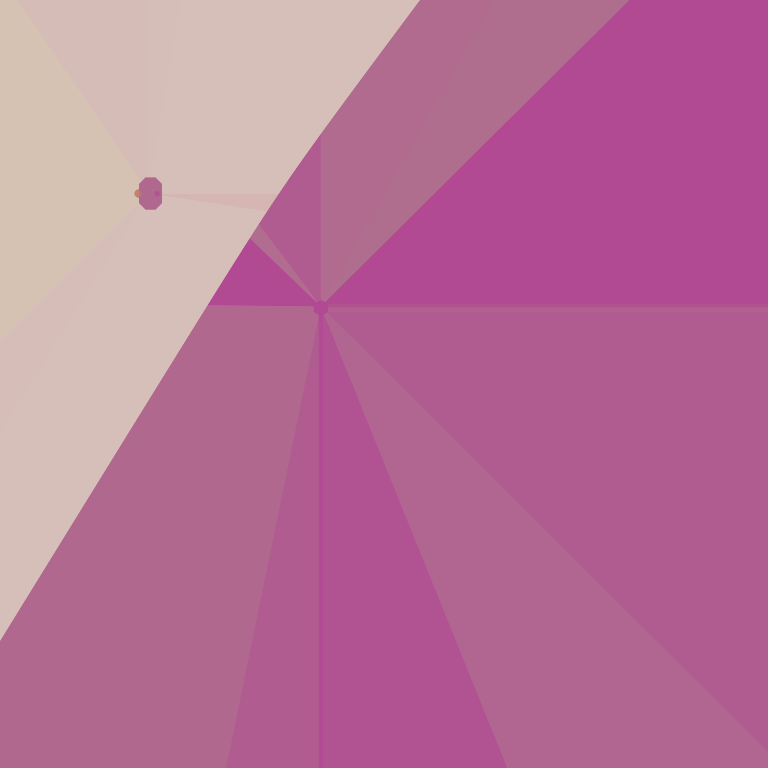
This background is drawn by a Shadertoy shader. Its source:

```glsl
// Two fans of flat colour wedges, plum and cream, meeting along a bent edge.
// Each fan reads a tint from the angle around its hub; a soft hyperbola
// separates the fans, and small shapes and thin rays finish the hubs.

#define PLUM_HUB  vec2(0.4177, 0.6010)
#define CREAM_HUB vec2(0.1940, 0.7480)
#define MAGENTA   vec3(0.698, 0.286, 0.576)
#define MAUVE     vec3(0.690, 0.430, 0.560)
#define CREAM     vec3(0.840, 0.750, 0.722)
#define SAND      vec3(0.840, 0.763, 0.700)
#define BLUSH     vec3(0.835, 0.712, 0.703)
#define OCHRE     vec3(0.760, 0.510, 0.430)
#define RAY_WIDTH 0.0028

// Wedges as (start angle in degrees, tint), counterclockwise from the right.
const vec2 PLUM_WEDGES[11] = vec2[11](
    vec2(0.0, 0.0), vec2(44.8, 1.0), vec2(60.5, 0.93), vec2(90.0, 0.52),
    vec2(127.0, 0.97), vec2(136.2, 0.0), vec2(179.3, 0.85), vec2(258.4, 0.53),
    vec2(270.0, 0.26), vec2(292.0, 0.80), vec2(315.1, 0.51));
const vec2 CREAM_WEDGES[7] = vec2[7](
    vec2(0.0, 0.0), vec2(80.6, -0.12), vec2(90.0, -0.35), vec2(124.2, 0.85),
    vec2(225.0, -0.2), vec2(238.0, 0.0), vec2(351.4, -1.0));

// Coverage of the region where d is negative, softened over one pixel.
float cover(float d, float px) {
    return 1.0 - smoothstep(-0.5 * px, 0.5 * px, d);
}

// Angle in degrees within 0..360.
float angleOf(vec2 p) {
    return mod(degrees(atan(p.y, p.x)), 360.0);
}

// Moves the tint to that of a wedge once the angle has passed its start.
float enterWedge(float tint, vec2 wedge, float angle, float radius, float px) {
    float arc = radians(angle - wedge.x) * radius;
    return mix(tint, wedge.y, cover(-arc, px));
}

// Box with cut corners.
float bevelBox(vec2 p, vec2 halfSize, float cut) {
    vec2 q = abs(p) - halfSize;
    return max(max(q.x, q.y), (q.x + q.y + cut) * 0.7071);
}

float hexagon(vec2 p, float r) {
    p = abs(p);
    return max(p.x, dot(p, vec2(0.5, 0.866))) - r;
}

vec3 plumFan(vec2 p, float px) {
    float angle = angleOf(p), radius = length(p), tint = 0.0;
    for (int i = 0; i < 11; i++)
        tint = enterWedge(tint, PLUM_WEDGES[i], angle, radius, px);
    vec3 color = mix(MAGENTA, MAUVE, tint);

    // Faint layered band to the right.
    float right = cover(-p.x, px);
    vec3 band = mix(MAGENTA, MAUVE, 0.35) * 0.98;
    color = mix(color, mix(MAGENTA, MAUVE, 0.62),
                right * cover(abs(p.y + 0.003) - 0.0045, px));
    color = mix(color, band, right * cover(abs(p.y - 0.001) - 0.0022, px));

    // Thin ray straight down, then the hub itself.
    float ray = max(abs(p.x) - RAY_WIDTH, p.y);
    color = mix(color, mix(MAGENTA, MAUVE, 0.05), cover(ray, px));
    return mix(color, MAGENTA, cover(hexagon(p + vec2(0.0, 0.002), 0.0093), px));
}

vec3 creamFan(vec2 p, float px) {
    float angle = angleOf(p), radius = length(p), tint = 0.0;
    for (int i = 0; i < 7; i++)
        tint = enterWedge(tint, CREAM_WEDGES[i], angle, radius, px);
    vec3 color = mix(CREAM, SAND, max(tint, 0.0));
    color = mix(color, BLUSH, max(-tint, 0.0));

    // Beveled hub with an ochre bump on the left and a magenta dot.
    float hub = bevelBox(p - vec2(0.002, 0.0), vec2(0.0150, 0.0210), 0.0085);
    float bump = length(p + vec2(0.0135, 0.0)) - 0.0055;
    color = mix(color, OCHRE, cover(bump, px));
    color = mix(color, mix(MAGENTA, MAUVE, 0.85), cover(hub, px));
    color = mix(color, OCHRE, 0.5 * cover(bump + 0.0015, px));
    return mix(color, MAGENTA, 0.7 * cover(length(p - vec2(0.0105, 0.0)) - 0.0035, px));
}

// Horizontal place of the bent edge between the fans at height y.
float bentEdge(float y) {
    float t = y - 0.76;
    return 0.366 + 0.683 * t + 0.067 * sqrt(t * t + 0.0064);
}

void mainImage(out vec4 fragColor, in vec2 fragCoord) {
    vec2 uv = fragCoord / iResolution.xy;
    float px = 1.0 / min(iResolution.x, iResolution.y);

    float edge = (uv.x - bentEdge(uv.y)) * 0.83;
    vec3 color = mix(plumFan(uv - PLUM_HUB, px),
                     creamFan(uv - CREAM_HUB, px), cover(edge, px));
    fragColor = vec4(color, 1.0);
}
```
